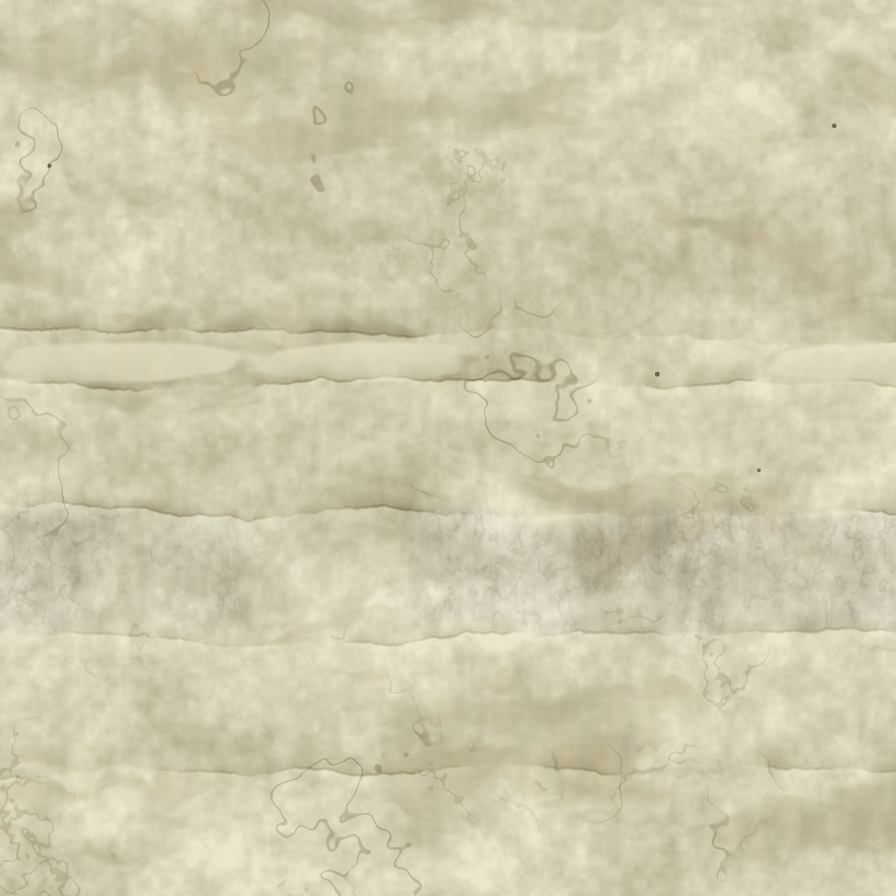
This texture is drawn by a WebGL 1 fragment shader. Its source:

```glsl
precision highp float;
uniform vec2 u_resolution;

const vec3 PLASTER = vec3(0.815, 0.793, 0.683);
const vec3 TONE_STEP = vec3(0.140, 0.147, 0.158);
const vec3 GREY_TINT = vec3(-0.008, -0.004, 0.022);
const vec3 RUST_TINT = vec3(0.012, -0.002, -0.022);

float hash(vec2 p) {
  vec3 q = fract(vec3(p.xyx) * 0.1031);
  q += dot(q, q.yzx + 33.33);
  return fract((q.x + q.y) * q.z);
}

float noise(vec2 p) {
  vec2 cell = floor(p), f = fract(p);
  vec2 s = f * f * (3.0 - 2.0 * f);
  float low = mix(hash(cell), hash(cell + vec2(1.0, 0.0)), s.x);
  float high = mix(hash(cell + vec2(0.0, 1.0)), hash(cell + 1.0), s.x);
  return mix(low, high, s.y);
}

// Layered noise, centred on zero
float fbm(vec2 p) {
  float sum = 0.0, weight = 0.5;
  for (int i = 0; i < 5; i++) {
    sum += weight * (noise(p) - 0.5);
    p = mat2(0.96, 0.28, -0.28, 0.96) * p * 2.03 + 17.3;
    weight *= 0.54;
  }
  return sum;
}

// Thin line where a distance passes zero
float line(float distance, float width, float pixel) {
  return 1.0 - smoothstep(width, width + 1.5 * pixel, abs(distance));
}

// Broken horizontal edge: dark line, soot above it, bare rim below
float seam(vec2 p, float height, float seed, float pixel) {
  float wave = 0.035 * fbm(vec2(p.x * 7.0, seed)) + 0.008 * fbm(vec2(p.x * 50.0, seed));
  float d = p.y - height - wave;
  float broken = smoothstep(-0.12, 0.2, fbm(vec2(p.x * 9.0, seed + 40.0)));
  float soot = exp(-abs(d) * 75.0) * smoothstep(-0.004, 0.004, d);
  float rim = exp(-abs(d) * 60.0) * smoothstep(0.003, -0.003, d);
  return broken * (-0.75 * line(d, 0.0007, pixel) - 0.75 * soot) + 0.3 * rim;
}

// Hairline along a noise contour, shown only in places
float crack(vec2 p, float scale, float seed, float pixel) {
  float contour = fbm(p * scale + seed) / scale;
  float shown = smoothstep(0.08, 0.2, fbm(p * 4.0 + seed * 3.1));
  return shown * line(contour, 0.0003, 0.7 * pixel);
}

// Small pits scattered one to a cell, most cells empty
float pits(vec2 p, float count, float pixel) {
  vec2 cell = floor(p * count);
  vec2 centre = 0.2 + 0.6 * vec2(hash(cell + 3.0), hash(cell + 9.0));
  float d = length(fract(p * count) - centre) / count;
  float radius = 0.001 + 0.0018 * hash(cell + 21.0);
  return step(0.93, hash(cell + 51.0)) * (1.0 - smoothstep(radius, radius + pixel, d));
}

// Smooth slabs in a row with slanted ends
float slabs(vec2 p, float height) {
  float along = fract((p.x - 0.8 * (p.y - height)) * 3.5 + 0.04);
  float ends = smoothstep(0.05, 0.09, along) * smoothstep(0.99, 0.92, along);
  float arch = 0.023 * sqrt(max(4.0 * along * (1.0 - along), 0.0));
  float body = 1.0 - smoothstep(-0.004, 0.003, abs(p.y - height) - arch);
  float gap = smoothstep(0.50, 0.53, p.x) * smoothstep(0.82, 0.79, p.x);
  return body * ends * (1.0 - gap);
}

void main() {
  vec2 p = gl_FragCoord.xy / u_resolution;
  float pixel = 1.0 / u_resolution.y;
  vec2 warp = vec2(fbm(p * 9.0), fbm(p * 9.0 + 31.0));
  vec2 q = p + 0.06 * warp;

  // Broad clouds, mottling, damp streaks and grain
  float mottle = fbm(q * vec2(15.0, 22.0) + 5.0);
  float streak = fbm(p * vec2(60.0, 14.0) + 70.0);
  float grain = fbm(p * 80.0 + 90.0);
  float tone = 1.0 * fbm(q * vec2(4.0, 7.0)) + 0.85 * mottle + 0.5 * streak + 0.75 * grain;

  // Stains gathered in wide, ragged lobes
  float stain = smoothstep(0.07, 0.3, fbm(q * vec2(6.0, 14.0) + 13.0) + 0.3 * mottle);
  tone -= stain * (0.55 + 1.1 * grain);
  float bare = smoothstep(0.08, 0.25, fbm(q * vec2(7.0, 10.0) + 55.0));
  tone += 0.3 * bare;

  // Grey weathered belt with fine crazing
  float ragged = p.y + 0.07 * fbm(p * vec2(8.0, 5.0) + 25.0);
  float belt = smoothstep(0.28, 0.31, ragged) * smoothstep(0.435, 0.41, ragged);
  belt *= smoothstep(-0.2, 0.1, fbm(p * vec2(5.0, 3.0) + 61.0));
  float crazing = 1.0 - smoothstep(0.0, 0.07, abs(fbm(p * vec2(44.0, 34.0) + 8.0)));
  tone += belt * (0.35 * streak - 0.22 - 0.28 * crazing);

  // Clean slabs, then the edges and cracks over them
  float slab = slabs(p + 0.012 * warp, 0.598);
  tone = mix(tone, 0.27 + 0.25 * mottle + 0.2 * grain, 0.9 * slab);
  tone += seam(p, 0.622, 2.0, pixel) + seam(p, 0.574, 11.0, pixel);
  tone += seam(p, 0.428, 23.0, pixel) + 0.7 * seam(p, 0.288, 37.0, pixel);
  tone += 0.8 * seam(p, 0.140, 49.0, pixel);
  tone -= 0.75 * crack(p, 5.0, 7.0, pixel) + 0.5 * crack(p, 11.0, 19.0, pixel);
  tone -= 2.2 * pits(p, 9.0, pixel);

  vec3 color = PLASTER + TONE_STEP * clamp(1.15 * tone + 0.04, -2.8, 0.75);
  color += GREY_TINT * belt + RUST_TINT * stain * smoothstep(-0.1, 0.2, streak);
  gl_FragColor = vec4(color, 1.0);
}
```
